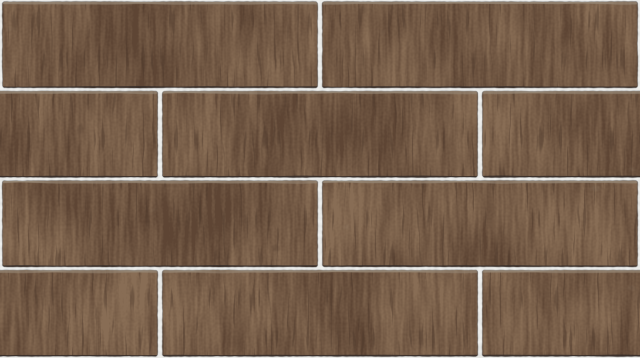
This texture is drawn by a Shadertoy shader. Its source:

```glsl
const vec2 BRICKS = vec2(2.0, 4.0);           // repeats across and down
const vec2 JOINT_HALF = vec2(0.0070, 0.0050); // in canvas heights
const float CORNER = 0.006;

const vec3 CLAY = vec3(0.500, 0.396, 0.306);
const vec3 CLAY_DARK = vec3(0.385, 0.288, 0.218);
const vec3 GROOVE = vec3(0.290, 0.210, 0.160);
const vec3 LIP = vec3(0.580, 0.520, 0.450);
const vec3 EDGE_SHADOW = vec3(0.200, 0.165, 0.150);
const vec3 MORTAR = vec3(0.920, 0.920, 0.910);
const vec3 MORTAR_SHADE = vec3(0.560, 0.560, 0.560);

float hash(vec2 cell, float seed) {
    uvec3 q = uvec3(ivec3(vec3(cell, seed)));
    uint h = q.x * 1597334u ^ q.y * 3812015u ^ q.z * 2798796u;
    h = (h ^ (h >> 15u)) * 739982445u;
    h = (h ^ (h >> 13u)) * 695872825u;
    return float((h ^ (h >> 16u)) & 65535u) / 65535.0;
}

float cornerSlope(vec2 cell, vec2 offset, vec2 f, vec2 period, float seed) {
    float angle = 6.28319 * hash(mod(cell + offset, period), seed);
    return dot(vec2(cos(angle), sin(angle)), f - offset);
}

// Gradient noise that wraps over the unit square, about -0.7 to 0.7
float wrapNoise(vec2 uv, vec2 period, float seed) {
    vec2 p = uv * period;
    vec2 cell = floor(p), f = p - cell;
    vec2 u = f * f * f * (f * (f * 6.0 - 15.0) + 10.0);
    float a = cornerSlope(cell, vec2(0, 0), f, period, seed);
    float b = cornerSlope(cell, vec2(1, 0), f, period, seed);
    float c = cornerSlope(cell, vec2(0, 1), f, period, seed);
    float d = cornerSlope(cell, vec2(1, 1), f, period, seed);
    return mix(mix(a, b, u.x), mix(c, d, u.x), u.y);
}

float roundedBox(vec2 p, vec2 halfSize, float radius) {
    vec2 q = abs(p) - halfSize + radius;
    return length(max(q, 0.0)) + min(max(q.x, q.y), 0.0) - radius;
}

// Combed clay: long vertical scratches over broad tonal drift
vec3 clayColor(vec2 uv, float seed, float tone) {
    vec2 bent = uv + vec2(0.0012 * wrapNoise(uv, vec2(20, 24), seed), 0.0);
    float combed = 0.55 * wrapNoise(bent, vec2(84, 4), seed + 1.0)
                 + 0.80 * wrapNoise(bent, vec2(150, 6), seed + 2.0)
                 + 0.60 * wrapNoise(bent, vec2(230, 13), seed + 3.0);
    float drift = wrapNoise(uv, vec2(7, 4), seed + 4.0)
                + 0.7 * wrapNoise(uv, vec2(22, 5), seed + 5.0);
    float grit = wrapNoise(uv, vec2(240, 130), seed + 6.0);
    float darkness = 0.28 + 0.80 * combed + 0.75 * drift + 0.25 * grit + tone;
    vec3 color = mix(CLAY, CLAY_DARK, clamp(darkness, -0.3, 1.15));

    // Deep thin scratches, and a few dark or pale smudges
    float scratch = wrapNoise(bent, vec2(190, 9), seed + 7.0);
    color = mix(color, GROOVE, 0.42 * smoothstep(0.20, 0.50, scratch));
    float stain = wrapNoise(uv, vec2(36, 18), seed + 8.0);
    color = mix(color, GROOVE, 0.25 * smoothstep(0.50, 0.68, stain));
    return mix(color, LIP, 0.22 * smoothstep(0.48, 0.68, -stain));
}

// Worn pale top lip, dark underside and slightly shaded ends
vec3 shadeEdges(vec3 color, vec2 p, vec2 halfSize, float wear) {
    float top = halfSize.y - p.y;
    float bottom = halfSize.y + p.y;
    float side = halfSize.x - abs(p.x);
    float lip = 1.0 - smoothstep(0.004, 0.009, top + 0.004 * wear);
    color = mix(color, LIP, lip * clamp(0.85 + 0.6 * wear, 0.0, 1.0));
    color = mix(color, EDGE_SHADOW, 0.30 * (1.0 - smoothstep(0.0, 0.004, side)));
    float underside = 1.0 - smoothstep(0.0020, 0.0055, bottom + 0.002 * wear);
    return mix(color, EDGE_SHADOW, 0.85 * underside);
}

vec3 mortarColor(float gap, float grain) {
    vec3 color = mix(MORTAR_SHADE, MORTAR, smoothstep(-0.001, 0.0038, gap));
    return color * (1.0 + 0.05 * grain);
}

void mainImage(out vec4 fragColor, in vec2 fragCoord) {
    vec2 uv = fragCoord / iResolution.xy;
    float pixel = 1.0 / iResolution.y;
    vec2 brickSize = vec2(iResolution.x * pixel, 1.0) / BRICKS;

    // Running bond: every other course shifts by half a brick
    vec2 grid = uv * BRICKS;
    grid.x += 0.5 * mod(floor(grid.y) + 1.0, 2.0);
    vec2 id = mod(floor(grid), BRICKS);
    vec2 p = (fract(grid) - 0.5) * brickSize;
    vec2 halfSize = 0.5 * brickSize - JOINT_HALF;
    float seed = 20.0 * (id.x + BRICKS.x * id.y) + 1.0;

    // Nearly straight outline with slight wear
    float ragged = wrapNoise(uv, vec2(130, 80), 301.0);
    float wear = wrapNoise(uv, vec2(16, 20), 302.0);
    float dist = roundedBox(p, halfSize, CORNER) + 0.0009 * ragged + 0.0012 * wear;

    // Bricks are darker in the middle, paler at the ends, and differ in tone
    float middle = 1.0 - smoothstep(0.1, 1.0, abs(p.x) / halfSize.x);
    float tone = 0.36 * middle - 0.10 + 0.16 * (hash(id, 77.0) - 0.5);
    vec3 brick = shadeEdges(clayColor(uv, seed, tone), p, halfSize, wear);
    vec3 mortar = mortarColor(dist, ragged);

    float cover = clamp(0.5 - dist / pixel, 0.0, 1.0);
    fragColor = vec4(mix(mortar, brick, cover), 1.0);
}
```
